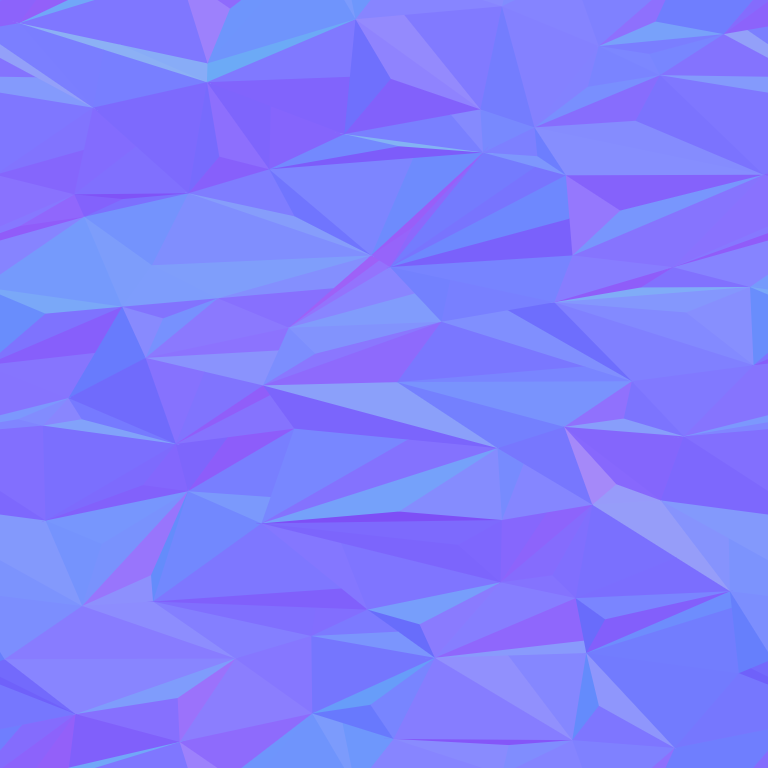
A WebGL 2 fragment shader for this texture map:

```glsl
#version 300 es
precision highp float;
// Low-poly normal map: a tiling mesh of flat, wide triangles in violet and blue.
// Jittered grid vertices ride on a broad swell with random heights; quads are cut
// into triangles, some cut again, each coloured by the normal of its plane.

uniform vec2 u_resolution;
out vec4 fragColor;

const vec2  GRID         = vec2(6.0, 11.0);  // mesh columns and rows
const float JITTER       = 0.94;             // vertex spread inside its cell
const float RELIEF       = 0.0115;           // vertex height range, canvas units
const float SWELL        = 0.0046;           // height of the broad waves
const float SPLIT_RELIEF = 0.085;            // extra height of split points
const float SPLIT_INNER  = 0.32;             // share of triangles cut in three
const float SPLIT_EDGE   = 0.3;              // share of triangles cut in two
const float MAX_SLOPE    = 0.52;             // steepest facet
const vec2  TILT         = vec2(0.0, -0.015); // mean slope of the surface
const float SEED         = 17.0;
const float TAU          = 6.2831853;

vec3 hash3(vec2 p) {
    vec3 q = fract(vec3(p.xyx + SEED) * vec3(0.1031, 0.1030, 0.0973));
    q += dot(q, q.yxz + 33.33);
    return fract((q.xxy + q.yzz) * q.zyx);
}

// Broad tiling waves that tilt whole groups of facets alike
float swell(vec2 p) {
    return SWELL * (sin(TAU * dot(p, vec2(1.0, 2.0)))
                  + sin(TAU * dot(p, vec2(-2.0, 1.0)) + 1.3)
                  + sin(TAU * dot(p, vec2(1.0, -3.0)) + 4.1));
}

// Twice the signed area of a triangle, positive when counterclockwise
float area2(vec3 a, vec3 b, vec3 c) {
    vec2 u = b.xy - a.xy, v = c.xy - a.xy;
    return u.x * v.y - u.y * v.x;
}

// Each vertex stays in its own cell, so the mesh never folds over
vec3 meshVertex(vec2 cell) {
    vec3 rnd = hash3(mod(cell, GRID));
    vec2 position = (cell + 0.5 + (rnd.xy - 0.5) * JITTER) / GRID;
    return vec3(position, (rnd.z * 2.0 - 1.0) * RELIEF + swell(position));
}

vec3 facetColor(vec3 a, vec3 b, vec3 c) {
    vec3 n = cross(b - a, c - a);
    vec2 slope = n.xy / max(n.z, 1e-7) + TILT;
    slope *= inversesqrt(1.0 + dot(slope, slope) / (MAX_SLOPE * MAX_SLOPE));
    return 0.5 + 0.5 * normalize(vec3(slope, 1.0));
}

// Distance to the line a-b, positive on its left
float edgeDistance(vec2 p, vec2 a, vec2 b) {
    vec2 e = b - a;
    return (e.x * (p.y - a.y) - e.y * (p.x - a.x)) / max(length(e), 1e-6);
}

// Facet colour weighted by its smooth pixel coverage
vec4 facet(vec2 p, vec3 a, vec3 b, vec3 c, float pixel) {
    if (area2(a, b, c) < 1e-7) return vec4(0.0);
    float inside = min(edgeDistance(p, a.xy, b.xy),
                   min(edgeDistance(p, b.xy, c.xy), edgeDistance(p, c.xy, a.xy)));
    float coverage = clamp(inside / pixel + 0.5, 0.0, 1.0);
    return vec4(facetColor(a, b, c), 1.0) * coverage;
}

// A triangle, left whole or fanned around a point inside it or on an edge
vec4 splitTriangle(vec2 p, vec3 a, vec3 b, vec3 c, vec2 key, float pixel) {
    vec3 choice = hash3(key);
    if (choice.x > SPLIT_INNER + SPLIT_EDGE) return facet(p, a, b, c, pixel);

    vec3 share = hash3(key + 41.0) + 0.25;
    if (choice.x > SPLIT_INNER) share.x = 0.0;
    share /= share.x + share.y + share.z;
    vec3 hub = a * share.x + b * share.y + c * share.z;
    hub.z += (choice.y * 2.0 - 1.0) * SPLIT_RELIEF * sqrt(max(area2(a, b, c), 0.0) * 0.5);

    return facet(p, a, b, hub, pixel) + facet(p, b, c, hub, pixel)
         + facet(p, c, a, hub, pixel);
}

// Quad between four vertices, cut along a diagonal that lies inside it
vec4 meshQuad(vec2 p, vec2 cell, float pixel) {
    vec3 a = meshVertex(cell);
    vec3 b = meshVertex(cell + vec2(1.0, 0.0));
    vec3 c = meshVertex(cell + vec2(1.0, 1.0));
    vec3 d = meshVertex(cell + vec2(0.0, 1.0));
    float acFit = min(area2(a, b, c), area2(a, c, d));
    float bdFit = min(area2(a, b, d), area2(b, c, d));

    // The diagonal with the larger smaller half avoids needle-thin facets
    vec2 key = mod(cell, GRID) + 60.0;
    if (acFit > bdFit) {
        return splitTriangle(p, a, b, c, key, pixel)
             + splitTriangle(p, a, c, d, key + 130.0, pixel);
    }
    return splitTriangle(p, a, b, d, key, pixel)
         + splitTriangle(p, b, c, d, key + 130.0, pixel);
}

void main() {
    vec2 p = gl_FragCoord.xy / u_resolution;
    float pixel = 1.0 / min(u_resolution.x, u_resolution.y);
    vec2 cell = floor(p * GRID);

    // Only the four quads touching this cell can cover the point
    vec4 sum = vec4(0.0);
    for (int y = -1; y <= 0; y++) {
        for (int x = -1; x <= 0; x++) {
            sum += meshQuad(p, cell + vec2(x, y), pixel);
        }
    }
    vec3 flatNormal = vec3(0.5, 0.5, 1.0);
    fragColor = vec4(sum.a > 0.0 ? sum.rgb / sum.a : flatNormal, 1.0);
}
```
